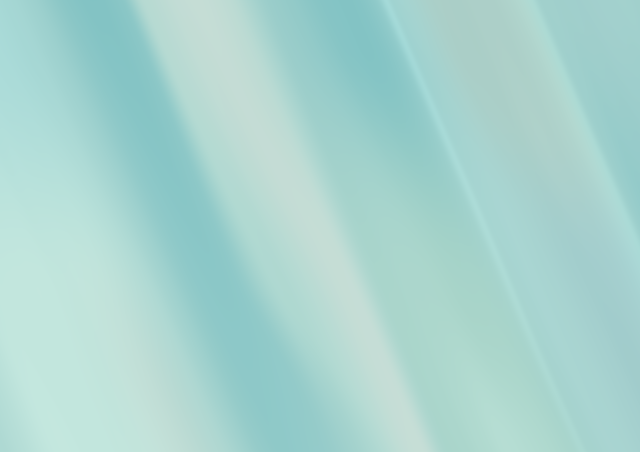
Give the GLSL for this background, as a Shadertoy shader.

```glsl
const float SLANT = 0.44;

const vec3 MID_TEAL = vec3(0.63, 0.815, 0.80);
const vec3 DEEP_TEAL = vec3(0.51, 0.765, 0.77);
const vec3 AQUA = vec3(0.67, 0.86, 0.85);
const vec3 MINT = vec3(0.765, 0.905, 0.87);
const vec3 SAGE = vec3(0.665, 0.835, 0.79);
const vec3 PEARL = vec3(0.77, 0.865, 0.835);
const vec3 MIST = vec3(0.685, 0.815, 0.785);
const vec3 BLUE_GREY = vec3(0.635, 0.80, 0.80);

float hash(vec2 p) {
    return fract(sin(dot(p, vec2(127.1, 311.7))) * 43758.5453);
}

float valueNoise(vec2 p) {
    vec2 cell = floor(p);
    vec2 f = fract(p);
    f = f * f * (3.0 - 2.0 * f);
    float low = mix(hash(cell), hash(cell + vec2(1.0, 0.0)), f.x);
    float high = mix(hash(cell + vec2(0.0, 1.0)), hash(cell + 1.0), f.x);
    return mix(low, high, f.y);
}

float glow(float x, float center, float width) {
    float d = (x - center) / width;
    return exp(-d * d);
}

// Plateau between two edges, each with its own softness
float band(float x, float left, float right, float softLeft, float softRight) {
    return smoothstep(left - softLeft, left + softLeft, x)
         * (1.0 - smoothstep(right - softRight, right + softRight, x));
}

// Thin ray: soft tail on the left, crisp fall on the right
float ray(float x, float center, float tail, float edge) {
    float d = x - center;
    return glow(d, 0.0, d < 0.0 ? tail : edge);
}

// Fine streaks stretched along the slant
float streaks(float across, float along) {
    float sum = 0.0;
    float weight = 0.5;
    float frequency = 9.0;
    for (int i = 0; i < 3; i++) {
        sum += weight * (valueNoise(vec2(across * frequency, along * 2.0 + float(i) * 7.3)) - 0.5);
        weight *= 0.55;
        frequency *= 2.1;
    }
    return sum;
}

vec3 curtain(float u, float down) {
    vec3 col = MID_TEAL;

    // Left shadow fold
    col = mix(col, DEEP_TEAL, glow(u, 0.2, 0.12) * mix(0.95, 0.62, down));

    // Pale left sheet, its edge spreading downward
    vec3 sheet = mix(AQUA, MINT, smoothstep(0.1, 0.65, down));
    sheet = mix(sheet, PEARL, glow(u, -0.02, 0.1) * smoothstep(0.45, 0.9, down) * 0.75);
    sheet = mix(sheet, MID_TEAL, (1.0 - smoothstep(-0.46, -0.28, u)) * 0.6);
    col = mix(col, sheet, 1.0 - smoothstep(-0.04 - 0.05 * down, 0.14 + 0.04 * down, u));

    // Central teal fold, turning to sage below
    float fade = smoothstep(0.1, 0.75, down);
    col = mix(col, mix(DEEP_TEAL, SAGE, fade), glow(u, 0.76, 0.13) * 0.95);
    col = mix(col, SAGE, band(u, 0.52, 0.8, 0.06, 0.12) * fade * 0.8);
    col = mix(col, MINT, glow(u, 0.72, 0.09) * smoothstep(0.65, 1.0, down) * 0.45);

    // Main pearl beam
    float bend = 0.07 * smoothstep(0.6, 1.0, down);
    float beam = band(u, 0.29 + bend, 0.55 - 0.02 * down, 0.025 + 0.06 * down * down, 0.05 - 0.02 * down);
    float warmCenter = mix(0.43, 0.49, smoothstep(0.1, 0.7, down));
    float warmth = glow(u, warmCenter, mix(0.12, 0.065, down));
    col = mix(col, mix(vec3(0.685, 0.85, 0.82), PEARL, warmth), beam);

    // Misty right sheet
    float mist = band(u, 0.9, 1.17, 0.07, 0.03);
    vec3 veil = mix(MIST, BLUE_GREY, smoothstep(0.25, 0.6, down));
    col = mix(col, veil, mist * 0.9);
    col = mix(col, vec3(0.67, 0.84, 0.825), glow(u, 0.92, 0.08) * smoothstep(0.1, 0.5, down) * 0.85);

    // Far right fold
    float farFold = smoothstep(1.16, 1.24, u) * smoothstep(0.0, 0.5, down);
    col = mix(col, DEEP_TEAL, farFold * 0.55);
    col = mix(col, BLUE_GREY, glow(u, 1.3, 0.06) * (1.0 - down) * 0.3);

    // Bright rays
    col = mix(col, AQUA, glow(u, 0.88, 0.05) * (1.0 - down) * 0.5);
    col += 0.04 * ray(u, 0.85, 0.012, 0.009) * (1.0 - 0.5 * down);
    col += vec3(0.035, 0.045, 0.04) * ray(u, 1.172, 0.05, 0.014);
    return col;
}

void mainImage(out vec4 fragColor, in vec2 fragCoord) {
    vec2 p = fragCoord / iResolution.y;
    float down = 1.0 - p.y;
    float u = p.x - SLANT * down;
    u += 0.016 * (valueNoise(vec2(u * 3.0, down * 2.5)) - 0.5);

    vec3 col = curtain(u, down);
    col += vec3(0.045, 0.03, 0.03) * streaks(u, down);
    fragColor = vec4(clamp(col, 0.0, 1.0), 1.0);
}
```
